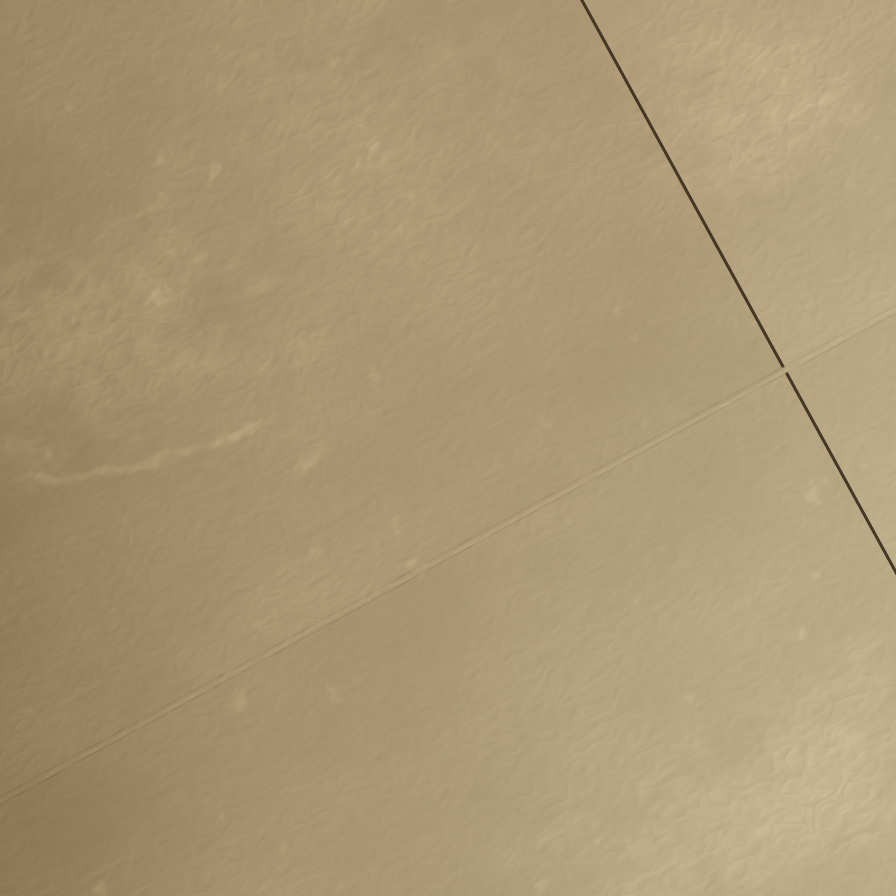
Give the GLSL for this texture, as a WebGL 2 fragment shader.

```glsl
#version 300 es
precision highp float;
// Large sandstone-coloured floor tiles seen at an angle: a rotated grid with one
// dark open joint and one faint pressed joint, over gradient-noise clouding,
// mottled mineral blooms, a thin vein and a fine, crisp embossed grain.
uniform vec2 u_resolution;
out vec4 fragColor;

#define TILE_SIZE vec2(1.25, 0.92)
#define CROSSING vec2(0.876, 0.587)
#define TILT 0.502
#define DARK_JOINT 0.0017
#define PALE_JOINT 0.0040
#define GRAIN_SCALE 88.0
#define GRAIN_DEPTH 0.036
#define CLOUD_DEPTH 0.055
#define TILE_VARIATION 0.015

const vec3 SHADE = vec3(0.49, 0.405, 0.275);
const vec3 STONE = vec3(0.675, 0.595, 0.455);
const vec3 LIGHT = vec3(0.745, 0.68, 0.545);
const vec3 JOINT = vec3(0.24, 0.19, 0.12);
const vec3 CHALK = vec3(1.0, 0.96, 0.86);

vec2 hash2(vec2 p) {
    p = vec2(dot(p, vec2(127.1, 311.7)), dot(p, vec2(269.5, 183.3)));
    return fract(sin(p) * 43758.5) * 2.0 - 1.0;
}

float gradientNoise(vec2 p) {
    vec2 i = floor(p), f = p - i;
    vec2 w = f * f * f * (f * (f * 6.0 - 15.0) + 10.0);
    vec2 e = vec2(0.0, 1.0);
    float a = dot(hash2(i), f);
    float b = dot(hash2(i + e.yx), f - e.yx);
    float c = dot(hash2(i + e.xy), f - e.xy);
    float d = dot(hash2(i + e.yy), f - e.yy);
    return mix(mix(a, b, w.x), mix(c, d, w.x), w.y);
}

float fbm(vec2 p) {
    float sum = 0.0, amp = 0.6;
    for (int k = 0; k < 5; k++) {
        sum += amp * gradientNoise(p);
        p = mat2(1.6, 1.2, -1.2, 1.6) * p + 7.3;
        amp *= 0.52;
    }
    return sum;
}

// Grain height: soft bumps plus thin winding creases.
float grainHeight(vec2 p) {
    vec2 q = p * vec2(0.75, 1.1) * GRAIN_SCALE;
    q += 0.8 * vec2(gradientNoise(q * 0.5), gradientNoise(q * 0.5 + 19.0));
    float crease = 1.0 - smoothstep(0.0, 0.22, abs(gradientNoise(q * 0.8 + 5.0)));
    return gradientNoise(q) + 0.45 * crease;
}

// Soft elliptical area with a ragged edge.
float bloom(vec2 p, vec2 centre, vec2 radius, float ragged) {
    float d = length((p - centre) / radius) + ragged;
    return 1.0 - smoothstep(0.2, 1.2, d);
}

// Antialiased stripe of the given half width.
float stripe(float d, float halfWidth, float pixel) {
    float cover = min(1.0, 2.0 * halfWidth / pixel);
    return cover * (1.0 - smoothstep(-0.6, 0.6, (abs(d) - halfWidth) / pixel));
}

void main() {
    float pixel = 1.0 / min(u_resolution.x, u_resolution.y);
    vec2 p = gl_FragCoord.xy * pixel;

    // Tile coordinates, with signed distance to the nearest joint on each axis.
    float c = cos(TILT), s = sin(TILT);
    vec2 g = mat2(c, -s, s, c) * (p - CROSSING);
    vec2 tile = floor(g / TILE_SIZE);
    vec2 joint = g - TILE_SIZE * floor(g / TILE_SIZE + 0.5);
    vec2 stone = g + tile * 3.7;

    // Broad light from the left shade to the bright lower right.
    float tone = 0.08 + 0.92 * p.x + 0.14 * p.y * (1.0 - p.x);
    tone += 0.16 * smoothstep(0.5, 1.3, p.x + 0.5 - p.y) - 0.34 * p.x * p.y * p.y;
    tone += 0.06 * smoothstep(0.36, 0.46, p.x) * (1.0 - smoothstep(0.3, 0.65, p.y));
    vec3 colour = mix(SHADE, STONE, smoothstep(-0.25, 0.52, tone));
    colour = mix(colour, LIGHT, smoothstep(0.46, 1.2, tone));
    colour += TILE_VARIATION * hash2(tile + 4.0).x;

    // Clouding, with pale blooms broken into mottled specks.
    float cloud = fbm(stone * vec2(3.6, 5.2) + 2.0);
    float ragged = 1.5 * fbm(stone * vec2(11.0, 16.0) + 11.0);
    float mottle = fbm(stone * vec2(34.0, 46.0) + 23.0);
    float pale = bloom(p, vec2(0.12, 0.62), vec2(0.20, 0.14), ragged);
    pale += 0.8 * bloom(p, vec2(0.83, 0.88), vec2(0.15, 0.12), ragged);
    pale += 0.8 * bloom(g, vec2(-0.22, -0.42), vec2(0.32, 0.12), ragged);
    pale += 0.5 * bloom(p, vec2(0.40, 0.88), vec2(0.22, 0.16), ragged);
    float flecks = smoothstep(0.24, 0.44, fbm(stone * 21.0 + 31.0));
    colour += CHALK * (CLOUD_DEPTH * cloud + 0.035 * pale * (1.0 + 1.6 * mottle));
    colour += CHALK * (0.04 * flecks + 0.014 * mottle);

    // Thin curved vein, broken by noise.
    float bend = 0.466 + 0.9 * (p.x - 0.026) * (p.x - 0.026);
    float veinDist = p.y - bend - 0.018 * fbm(p * 24.0);
    float along = smoothstep(0.0, 0.06, p.x) * (1.0 - smoothstep(0.27, 0.33, p.x));
    float vein = along * (1.0 - smoothstep(0.001, 0.008, abs(veinDist)));
    colour += CHALK * 0.05 * vein * (0.8 + gradientNoise(p * 55.0));

    // Embossed grain, stronger where the surface is worn.
    float relief = grainHeight(stone) - grainHeight(stone + vec2(0.0018, -0.003));
    float wear = clamp(0.55 + 0.9 * cloud + 0.45 * pale + 0.5 * flecks, 0.25, 1.2);
    colour += CHALK * GRAIN_DEPTH * wear * relief;

    // Pressed joint: a thin broken ridge between two fine shaded edges.
    float wobble = 0.0006 * gradientNoise(vec2(g.x * 60.0, 8.0));
    float ridge = stripe(joint.y + 0.001 + wobble, PALE_JOINT * 0.4, pixel);
    float edges = stripe(abs(joint.y + wobble) - PALE_JOINT, 0.0008, pixel);
    float broken = clamp(0.7 + 1.1 * gradientNoise(vec2(g.x * 38.0, 3.0)), 0.1, 1.2);
    colour += CHALK * broken * (0.032 * ridge - 0.05 * edges);

    // Open joint, interrupted where the two joints cross.
    float gap = smoothstep(0.002, 0.005, abs(joint.y));
    colour = mix(colour, JOINT, 0.94 * gap * stripe(joint.x, DARK_JOINT, pixel));
    fragColor = vec4(clamp(colour, 0.0, 1.0), 1.0);
}
```
